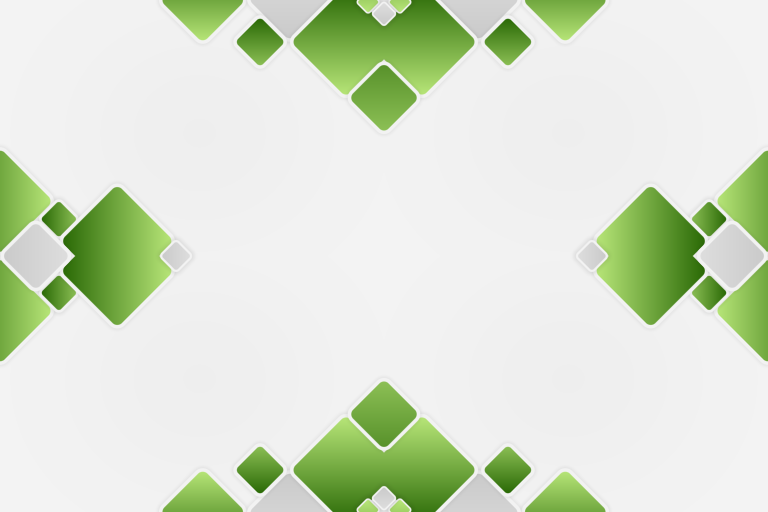
Give the GLSL for this background, as a WebGL 1 fragment shader.

```glsl
precision highp float;
uniform vec2 u_resolution;

// Signed distance to a rounded diamond; halfDiag runs from centre to sharp corner.
float diamond(vec2 p, float halfDiag) {
  float radius = min(0.013, 0.18 * halfDiag);
  vec2 turned = abs(vec2(p.x + p.y, p.x - p.y)) * 0.70711;
  vec2 edge = turned - halfDiag * 0.70711 + radius;
  return length(max(edge, 0.0)) + min(max(edge.x, edge.y), 0.0) - radius;
}

float coverage(float dist, float pixel) {
  return 1.0 - smoothstep(-0.5 * pixel, 0.5 * pixel, dist);
}

// Lays a tile with a soft shadow, a pale rim and a gradient along outward.
vec3 tile(vec3 below, vec2 p, float halfDiag, vec2 outward,
          vec3 innerColor, vec3 outerColor, float pixel) {
  const vec3 rimColor = vec3(0.95);
  float dist = diamond(p, halfDiag);
  float rim = min(0.007, 0.15 * halfDiag);
  float shadow = 1.0 - smoothstep(0.0, 0.016, dist);
  float t = clamp(0.5 + 0.5 * dot(p, outward) / halfDiag, 0.0, 1.0);
  vec3 color = below * (1.0 - 0.09 * shadow);
  color = mix(color, rimColor, coverage(dist - rim, pixel));
  return mix(color, mix(innerColor, outerColor, t), coverage(dist, pixel));
}

// Pale backdrop with a faint grey patch in each quadrant.
vec3 backdrop(vec2 p) {
  vec2 offset = (p - vec2(0.36, 0.24)) / vec2(0.25, 0.22);
  return vec3(0.953 - 0.018 * exp(-dot(offset, offset)));
}

vec3 topGroup(vec3 color, vec2 p, vec3 light, vec3 dark,
              vec3 paleGrey, vec3 grey, float pixel) {
  vec2 up = vec2(0.0, 1.0);
  vec3 softLight = mix(light, dark, 0.3);
  vec3 softDark = mix(light, dark, 0.68);
  color = tile(color, p - vec2(0.354, 0.5), 0.084, up, light, dark, pixel);
  color = tile(color, p - vec2(0.184, 0.502), 0.082, up, grey, paleGrey, pixel);
  color = tile(color, p - vec2(0.242, 0.418), 0.049, up, softLight, dark, pixel);
  color = tile(color, p - vec2(0.074, 0.418), 0.108, up, light, dark, pixel);
  color = tile(color, p - vec2(0.031, 0.496), 0.021, up, light, softLight, pixel);
  color = tile(color, p - vec2(0.0, 0.473), 0.022, up, grey, paleGrey, pixel);
  return tile(color, p - vec2(0.0, 0.309), 0.069, up, softLight, softDark, pixel);
}

vec3 sideGroup(vec3 color, vec2 p, vec3 light, vec3 dark,
               vec3 paleGrey, vec3 grey, float pixel) {
  vec2 out_ = vec2(1.0, 0.0);
  vec3 softLight = mix(light, dark, 0.3);
  color = tile(color, p - vec2(0.75, 0.107), 0.104, out_, light, dark, pixel);
  color = tile(color, p - vec2(0.635, 0.072), 0.036, out_, softLight, dark, pixel);
  color = tile(color, p - vec2(0.521, 0.029), 0.111, out_, light, dark, pixel);
  color = tile(color, p - vec2(0.68, 0.0), 0.067, out_, paleGrey, grey, pixel);
  return tile(color, p - vec2(0.406, 0.0), 0.029, out_, paleGrey, grey, pixel);
}

void main() {
  const vec3 lightGreen = vec3(0.73, 0.91, 0.48);
  const vec3 darkGreen = vec3(0.15, 0.40, 0.01);
  const vec3 paleGrey = vec3(0.87);
  const vec3 grey = vec3(0.79);

  // Fold all four quadrants into one; the canvas height is one unit.
  vec2 p = abs(gl_FragCoord.xy / u_resolution - 0.5) * vec2(1.5, 1.0);
  float pixel = 1.5 / u_resolution.y;

  vec3 color = backdrop(p);
  color = topGroup(color, p, lightGreen, darkGreen, paleGrey, grey, pixel);
  color = sideGroup(color, p, lightGreen, darkGreen, paleGrey, grey, pixel);
  gl_FragColor = vec4(color, 1.0);
}
```
